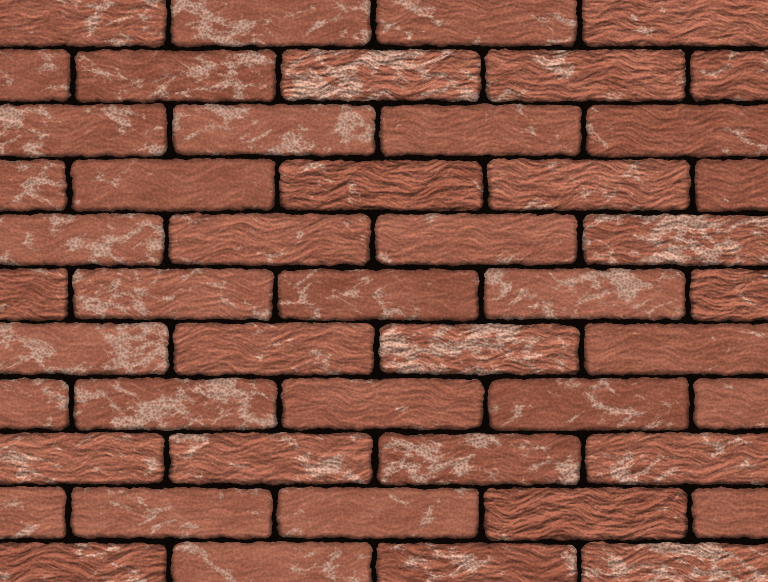
A Shadertoy shader for this texture:

```glsl
// Weathered clay brick wall: staggered courses of long rounded bricks over dark open joints.
// Each brick is a rough-edged box distance; layered cellular noise drives its
// wrinkles, grain and chalky bloom, with strengths hashed per brick.

vec2 hash2(vec2 p) {
    vec3 q = fract(p.xyx * vec3(.1031, .1030, .0973));
    q += dot(q, q.yzx + 33.33);
    return fract((q.xx + q.yz) * q.zy);
}

// Distance to the nearest scattered point
float cellular(vec2 p) {
    vec2 cell = floor(p), f = fract(p);
    float nearest = 4.0;
    for (int y = -1; y <= 1; y++)
    for (int x = -1; x <= 1; x++) {
        vec2 offset = vec2(x, y);
        vec2 toPoint = offset + hash2(cell + offset) - f;
        nearest = min(nearest, dot(toPoint, toPoint));
    }
    return sqrt(nearest);
}

// Octaves of cellular noise, bent by sines; averages near 0.45
float layered(vec2 p, int octaves) {
    float sum = 0.0, weight = 0.5, total = 0.0;
    p += 0.25 * sin(p.yx * 2.3 + vec2(0.0, 1.7));
    for (int i = 0; i < octaves; i++) {
        sum += weight * cellular(p);
        total += weight;
        weight *= 0.6;
        p = mat2(1.72, 1.02, -1.02, 1.72) * p + 7.3;
    }
    return sum / total;
}

// Height of the long, mostly horizontal folds in the clay
float folds(vec2 p) {
    p.y += 0.06 * sin(p.x * 3.1) + 0.03 * sin(p.x * 7.7 + p.y * 5.0);
    return layered(p * vec2(1.5, 5.5), 4);
}

float roundedBox(vec2 p, vec2 halfSize, float radius) {
    vec2 q = abs(p) - halfSize + radius;
    return length(max(q, 0.0)) + min(max(q.x, q.y), 0.0) - radius;
}

void mainImage(out vec4 fragColor, in vec2 fragCoord) {
    // Wall space: one unit is one course high, y runs down
    vec2 uv = fragCoord / iResolution.xy;
    vec2 wall = vec2(uv.x * 14.08, (1.0 - uv.y) * 10.63 + 0.12);
    float pixel = 10.63 / iResolution.y;

    // Staggered layout with slightly shifted upright joints
    float course = floor(wall.y);
    float along = uv.x * 3.72 - 0.817 + 0.475 * mod(course, 2.0);
    along += 0.012 * sin(round(along) * 7.0 + course * 5.0);
    vec2 id = vec2(floor(along), course);
    vec2 local = vec2((fract(along) - 0.5) * 3.786, fract(wall.y) - 0.5);

    // Per-brick character
    vec2 traits = hash2(id + 41.0);
    vec2 setting = hash2(id + 87.0) - 0.5;
    vec2 p = wall + hash2(id + 13.0) * 60.0;

    // Outline: a little tilt, uneven height and chipped edges
    local.y += 0.012 * setting.x * local.x + 0.02 * setting.y;
    float chips = layered(p * vec2(2.2, 3.0), 4) - 0.45;
    vec2 halfSize = vec2(1.845, 0.465 + 0.02 * setting.x);
    float edge = roundedBox(local, halfSize, 0.15) + 0.11 * chips;

    // Clay tone
    float grain = cellular(p * 17.0);
    float cloud = layered(p * vec2(1.0, 1.6) + 20.0, 5) - 0.45;
    float tone = 0.56 + 0.5 * setting.y + 1.2 * cloud + 0.4 * (grain - 0.5);
    vec3 color = mix(vec3(0.53, 0.30, 0.23), vec3(0.66, 0.41, 0.325), clamp(tone, 0.0, 1.0));

    // Chalky bloom: broad drifts broken into crumbs
    float drift = sin(p.x * 1.7 + 1.5 * sin(p.y * 2.1)) + sin(p.x * 2.9 - p.y * 3.7);
    float crumbs = layered(p * vec2(2.1, 3.4) + 5.0, 5) - 0.45;
    float bloom = 0.11 * drift + 1.6 * crumbs - 0.36 + 0.42 * pow(traits.y, 1.4);
    float chalk = smoothstep(-0.08, 0.2, bloom) * (0.55 + 0.45 * smoothstep(0.15, 0.6, grain));
    color = mix(color, vec3(0.77, 0.64, 0.57), 0.85 * chalk);

    // Light from above over folds and grain
    float slope = folds(p + vec2(0.012, 0.04)) - folds(p);
    float roughness = 0.35 + 1.5 * traits.x * traits.x;
    color *= clamp(1.0 + slope * roughness + 0.1 * (grain - 0.45), 0.55, 1.25);

    // Worn rim, deeper in shade along the underside
    float rim = smoothstep(-0.10, 0.01, edge);
    color *= 1.0 - rim * mix(0.3, 0.6, smoothstep(-0.3, 0.4, local.y));

    // Open joint behind the bricks
    vec3 joint = vec3(0.05, 0.03, 0.02) * (0.7 + 0.6 * grain);
    float solid = 1.0 - smoothstep(-0.6 * pixel, 0.6 * pixel, edge);
    fragColor = vec4(mix(joint, color, solid), 1.0);
}
```
